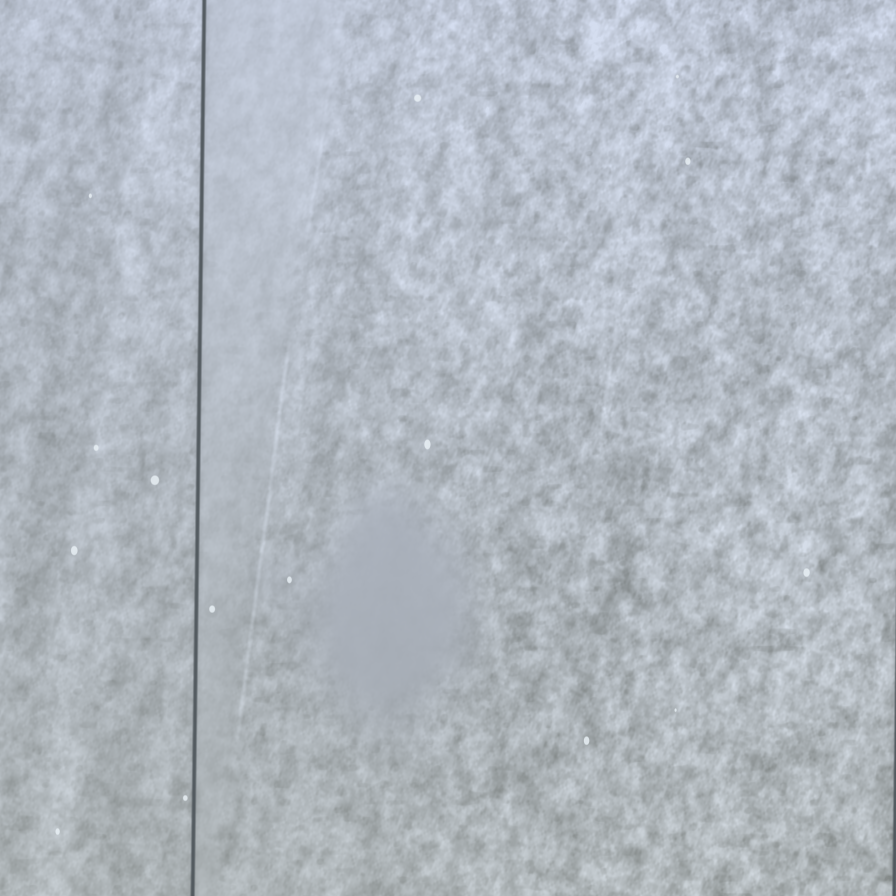
A Shadertoy shader for this texture:

```glsl
#define PANEL_WIDTH 0.783
#define SEAM_START 0.215
#define SEAM_LEAN 0.013
#define SEAM_HALF_WIDTH 0.0021
#define VEIN_LEAN 0.145
#define GRAIN_SCALE 52.0
#define GRAIN_STRENGTH 1.25
#define SPECK_CELLS 7.0
#define DARK_STONE vec3(0.585, 0.61, 0.63)
#define LIGHT_STONE vec3(0.785, 0.815, 0.86)
#define SEAM_COLOR vec3(0.30, 0.33, 0.35)
#define SPECK_COLOR vec3(0.91, 0.94, 0.96)

float hash(vec2 p) {
    vec3 q = fract(p.xyx * 0.1031);
    q += dot(q, q.yzx + 33.33);
    return fract((q.x + q.y) * q.z);
}

float noise(vec2 p) {
    vec2 cell = floor(p), f = fract(p);
    f = f * f * (3.0 - 2.0 * f);
    float low = mix(hash(cell), hash(cell + vec2(1, 0)), f.x);
    float high = mix(hash(cell + vec2(0, 1)), hash(cell + vec2(1, 1)), f.x);
    return mix(low, high, f.y);
}

// Zero-centred mineral grain, rotated between octaves
float mineralGrain(vec2 p) {
    float sum = 0.0, weight = 0.40;
    for (int i = 0; i < 4; i++) {
        sum += weight * (noise(p) - 0.5);
        p = mat2(1.5, 1.1, -1.1, 1.5) * p + 17.3;
        weight *= 0.82;
    }
    return sum;
}

// Soft bands running along the lean of the veins
float veinBands(vec2 p) {
    return 0.6 * noise(p * vec2(17.0, 1.3)) + 0.4 * noise(p * vec2(48.0, 2.2) + 9.0) - 0.5;
}

// Thin pale creases, broken along their length
float creases(vec2 p) {
    float sum = 0.0;
    for (int i = 0; i < 2; i++) {
        float k = float(i);
        float offset = 0.025 + 0.36 * k + 0.008 * (noise(vec2(p.y * 5.0, k)) - 0.5);
        float breaks = smoothstep(0.25, 0.7, noise(vec2(p.y * 9.0, k + 4.0)));
        float ends = smoothstep(0.02 + 0.4 * k, 0.15 + 0.4 * k, p.y) * smoothstep(0.95, 0.75, p.y);
        sum += breaks * ends * smoothstep(0.004, 0.0, abs(p.x - offset));
    }
    return sum;
}

// Sparse bright mineral chips, one at most per cell
float specks(vec2 uv, float pixel) {
    vec2 p = uv * SPECK_CELLS, cell = floor(p);
    vec2 center = 0.2 + 0.6 * vec2(hash(cell + 3.1), hash(cell + 8.7));
    float radius = mix(0.0018, 0.0055, hash(cell + 21.0));
    vec2 d = (fract(p) - center) / SPECK_CELLS;
    d.x *= 1.0 + 0.6 * hash(cell + 5.0);
    float present = step(0.80, hash(cell + 40.0));
    return present * (1.0 - smoothstep(radius - pixel, radius + pixel, length(d)));
}

void mainImage(out vec4 fragColor, in vec2 fragCoord) {
    vec2 uv = fragCoord / iResolution.xy;
    float pixel = 1.0 / min(iResolution.x, iResolution.y);

    // Panel layout
    float across = uv.x - SEAM_START - SEAM_LEAN * uv.y;
    float panel = floor(across / PANEL_WIDTH);
    float inPanel = across - panel * PANEL_WIDTH;
    float seamDistance = min(inPanel, PANEL_WIDTH - inPanel);

    // Coordinates that follow the slightly bowed veins
    float bow = 0.025 * uv.y * (uv.y - 1.0);
    float along = uv.x - VEIN_LEAN * uv.y - bow;
    vec2 vein = vec2(along - SEAM_START - panel * PANEL_WIDTH, uv.y);
    vec2 seeded = vec2(along, uv.y) + 31.0 + 7.0 * panel;

    // Worn patch and honed strip beside the seam
    vec2 patchPoint = (uv - vec2(0.43, 0.31)) / vec2(0.11, 0.13);
    float wobble = 0.5 * (noise(uv * 14.0) - 0.5);
    float worn = 1.0 - smoothstep(0.5, 1.35, length(patchPoint) + wobble);
    float honed = 1.0 - smoothstep(0.0, 0.05, vein.x);
    float rough = (1.0 - 0.93 * worn) * mix(1.0, 0.45, honed);
    rough *= mix(0.75, 1.15, smoothstep(0.2, 0.8, uv.x));

    // Stone tone
    float grain = mineralGrain(seeded * GRAIN_SCALE * vec2(1.15, 0.9));
    float pits = smoothstep(0.66, 0.9, noise(seeded * vec2(85.0, 105.0)));
    float cloud = noise(uv * 3.2 + 12.0) - 0.5;
    float bandStrength = panel < 0.0 ? 0.55 : 0.36;
    float tone = 0.57 + 0.34 * (uv.y - 0.5) + 0.16 * cloud;
    tone += bandStrength * (1.0 - 0.8 * worn) * veinBands(seeded);
    tone += rough * (GRAIN_STRENGTH * grain - 0.22 * pits);
    tone += 0.28 * creases(vein) - 0.06 * worn;

    // Cool light above, warmer grey below
    vec3 color = mix(DARK_STONE, LIGHT_STONE, clamp(tone, -0.3, 1.25));
    color *= mix(vec3(1.005, 1.003, 0.975), vec3(0.995, 1.0, 1.025), uv.y);
    color += worn * vec3(-0.004, -0.004, 0.012);

    // Chips, then the dark joints
    color = mix(color, SPECK_COLOR, 0.85 * specks(uv, pixel));
    float edge = max(pixel, 0.0015);
    float seam = 1.0 - smoothstep(SEAM_HALF_WIDTH - edge, SEAM_HALF_WIDTH + edge, seamDistance);
    color *= 1.0 - 0.05 * smoothstep(0.009, 0.0, seamDistance);
    color = mix(color, SEAM_COLOR, 0.92 * seam);
    fragColor = vec4(color, 1.0);
}
```
